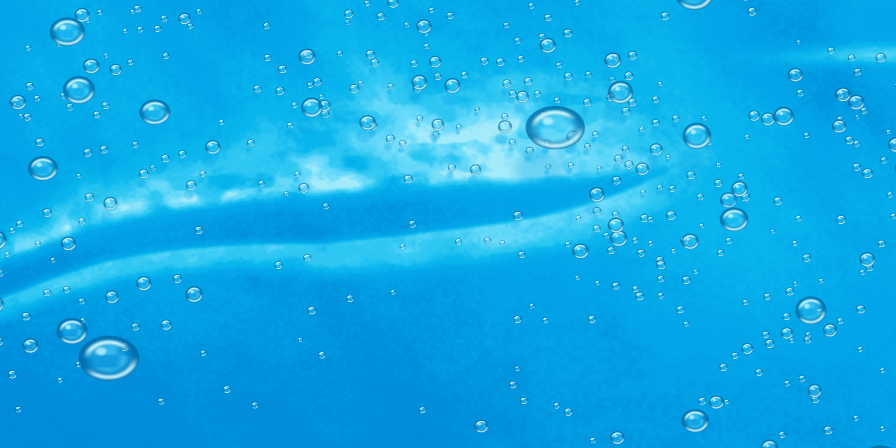
Write a WebGL 1 fragment shader that draws this texture.

```glsl
precision highp float;
// Air bubbles drifting in clear blue gel, with soft ribbons of light.
uniform vec2 u_resolution;

const vec3 DEEP  = vec3(0.00, 0.55, 0.85);
const vec3 BLUE  = vec3(0.01, 0.65, 0.91);
const vec3 AZURE = vec3(0.03, 0.71, 0.93);
const vec3 SKY   = vec3(0.18, 0.78, 0.95);
const vec3 PALE  = vec3(0.40, 0.85, 0.98);
const vec3 ICE   = vec3(0.64, 0.92, 0.98);
const vec3 RIM   = vec3(0.00, 0.40, 0.63);
const vec3 GLINT = vec3(0.82, 0.98, 1.00);
const float VEIL_LIGHT = 0.66;
const float RIBBON_LIGHT = 0.50;
const float MOTTLE = 0.62;
const float GRAIN = 0.07;
const float SHADOW = 0.35;
const float BUBBLE_CELL = 0.050;
const float BUBBLE_RADIUS = 0.0105;
const float BUBBLE_SHARE = 0.50;
const float SIZE_STEP = 1.88;

float hash(vec2 p) {
  return fract(sin(dot(p, vec2(127.1, 311.7))) * 43758.5453);
}

float noise(vec2 p) {
  vec2 i = floor(p), f = fract(p);
  f = f * f * (3.0 - 2.0 * f);
  return mix(mix(hash(i), hash(i + vec2(1.0, 0.0)), f.x),
             mix(hash(i + vec2(0.0, 1.0)), hash(i + 1.0), f.x), f.y);
}

float fbm(vec2 p) {
  float sum = 0.0, amp = 0.5;
  for (int i = 0; i < 4; i++) {
    sum += amp * noise(p);
    p = mat2(1.6, 1.2, -1.2, 1.6) * p + 7.3;
    amp *= 0.5;
  }
  return sum / 0.9375;
}

// Six-step colour ramp, t from 0 to 1
vec3 ramp(float t) {
  vec3 c = mix(DEEP, BLUE, smoothstep(0.0, 0.25, t));
  c = mix(c, AZURE, smoothstep(0.25, 0.42, t));
  c = mix(c, SKY, smoothstep(0.42, 0.60, t));
  c = mix(c, PALE, smoothstep(0.60, 0.80, t));
  return mix(c, ICE, smoothstep(0.80, 1.0, t));
}

// Brightness of the gel: vertical gradient, mottling, veil and ribbons
float gelLight(vec2 p) {
  float x = p.x + 0.03 * (noise(p * 5.0) - 0.5);
  float cloud = fbm(p * vec2(3.2, 2.4) + vec2(p.y * 1.5, 0.0)) - 0.5;
  float fine = fbm(p * vec2(14.0, 22.0)) - 0.5;
  float upper = smoothstep(0.35, 0.75, p.y);
  float right = smoothstep(0.8, 1.8, p.x) * (1.0 - 0.5 * upper);
  float light = mix(0.06, 0.25, smoothstep(0.0, 0.7, p.y)) + 0.13 * right;
  light += MOTTLE * cloud * mix(0.35, 1.0, upper);
  // Curved edges of the veil and of the ribbon below it
  float wave = 0.02 * (noise(vec2(x * 4.0, 3.0)) - 0.5);
  float above = p.y - (0.42 + x * (0.34 + x * (0.08 * x - 0.26))) - wave;
  float below = 0.35 + x * (0.36 + x * (0.2 * x - 0.42)) + wave - p.y;
  float fade = 1.0 - smoothstep(1.25, 1.65, x);
  float centre = (x - 1.05) / 0.48;
  float height = 0.075 + 0.16 * exp(-centre * centre);
  float veil = smoothstep(-0.008, 0.03, above) * exp(-above * above / (height * height));
  float blots = smoothstep(0.62, 0.80, noise(p * vec2(17.0, 27.0)));
  light += VEIL_LIGHT * veil * fade * (0.85 + 1.2 * fine + 0.8 * cloud - 0.32 * blots);
  float width = 0.075 + 0.04 * smoothstep(0.4, 1.0, x);
  float ribbon = smoothstep(-0.005, 0.010, below) * (1.0 - smoothstep(0.3 * width, width, below));
  light += RIBBON_LIGHT * ribbon * fade * (0.9 + 0.7 * fine);
  float gap = smoothstep(0.0, 0.03, -above) * smoothstep(0.0, 0.02, -below);
  light -= 0.10 * gap * fade;
  float streak = (p.y - 0.82 - 0.03 * p.x) / 0.022;
  light += 0.45 * exp(-streak * streak) * smoothstep(1.55, 1.95, p.x);
  return light + GRAIN * (fine + noise(p * 130.0) - 0.5);
}

// One bubble: q is position in radii, soft is a pixel in radii
vec3 bubble(vec3 col, vec2 q, float soft, float shade) {
  float d = length(q);
  float shadow = 1.0 - smoothstep(0.5, 1.2, length(q - vec2(-0.5, -1.9)));
  col = mix(col, BLUE, SHADOW * shade * shadow);
  float body = 1.0 - smoothstep(1.0 - soft, 1.0 + soft, d);
  float rim = smoothstep(0.45, 0.92, d) * body;
  float streaks = smoothstep(0.35, 0.8, noise(q * vec2(1.6, 4.0) + 9.0));
  col = mix(col, PALE, (0.15 + 0.35 * streaks) * body * (1.0 - rim));
  col = mix(col, RIM, 0.72 * rim);
  float wide = 0.17 + 0.4 * soft;
  float arc = 1.0 - smoothstep(0.0, wide, abs(d - 0.70));
  float lower = 1.0 - smoothstep(0.0, wide, abs(d - 0.84));
  float glint = 0.9 * arc * smoothstep(0.1, 0.6, q.y - 0.25 * q.x);
  glint += 0.85 * lower * smoothstep(0.15, 0.7, -q.y + 0.3 * q.x);
  glint += 0.7 * (1.0 - smoothstep(0.08, 0.24 + soft * 0.5, length(q - vec2(-0.25, 0.3))));
  return mix(col, GLINT, min(glint, 0.92) * body);
}

// Scatter one size of bubbles on a jittered grid
vec3 scatter(vec3 col, vec2 p, float size, float seed) {
  vec2 home = floor(p / (BUBBLE_CELL * size));
  for (int k = 0; k < 9; k++) {
    vec2 id = home + vec2(mod(float(k), 3.0), floor(float(k) / 3.0)) - 1.0;
    vec2 key = id + seed;
    vec2 c = (id + vec2(hash(key + 3.1), hash(key + 8.7))) * BUBBLE_CELL * size;
    float crowd = smoothstep(-0.15, 0.8, c.y + 0.8 * max(c.x - 1.1, 0.0));
    crowd *= 0.3 + 1.1 * smoothstep(0.2, 0.8, noise(c * 5.0 + 20.0));
    float r = BUBBLE_RADIUS * size * mix(0.5, 1.0, hash(key + 5.9));
    vec2 q = (p - c) * vec2(1.0, 1.0 + r * (2.0 + 5.0 * hash(key + 1.3))) / r;
    if (hash(key) < BUBBLE_SHARE * crowd)
      col = bubble(col, q, 0.8 / (u_resolution.y * r), smoothstep(0.45, 0.6, c.y));
  }
  return col;
}

void main() {
  vec2 p = gl_FragCoord.xy / u_resolution.y;
  vec3 col = ramp(clamp(gelLight(p), 0.0, 1.0));
  for (int k = 0; k < 4; k++)
    col = scatter(col, p, pow(SIZE_STEP, float(k)), 11.0 + 24.0 * float(k));
  gl_FragColor = vec4(col, 1.0);
}
```
